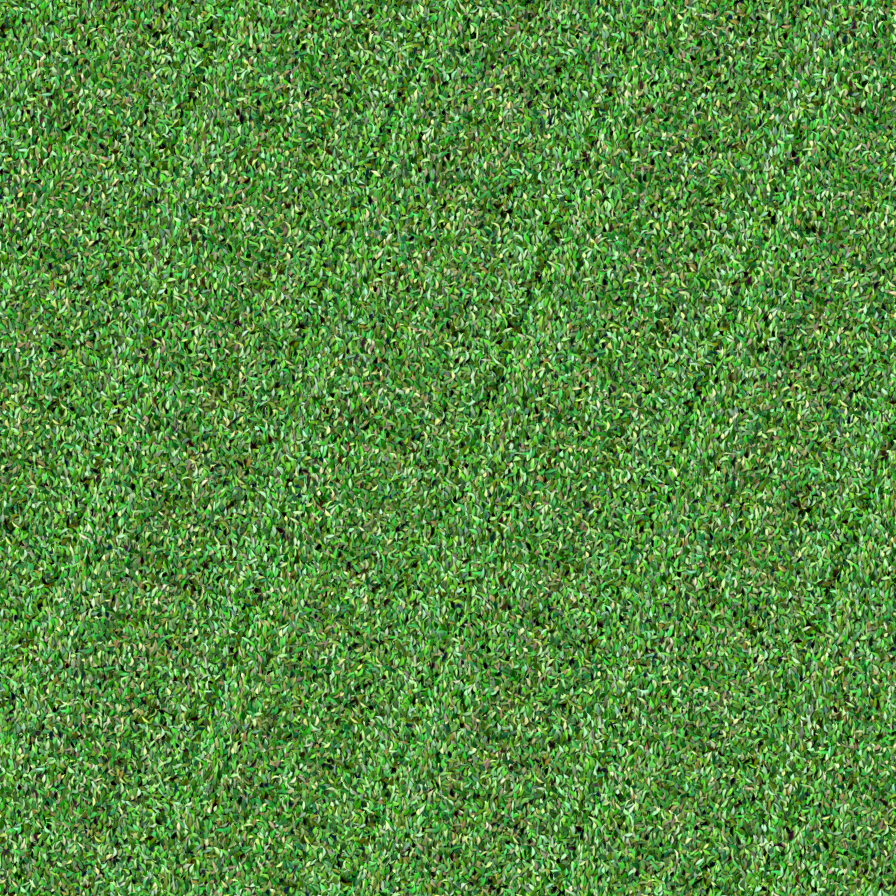
This texture is drawn by a three.js fragment shader. Its source:

```glsl
varying vec2 vUv;

const vec3 LEAF = vec3(0.33, 0.58, 0.22);
const vec3 BRIGHT = vec3(0.39, 0.74, 0.29);
const vec3 SHADE = vec3(0.23, 0.42, 0.14);
const vec3 PALE = vec3(0.64, 0.82, 0.52);
const vec3 DRY = vec3(0.49, 0.59, 0.36);
const vec3 GAP = vec3(0.13, 0.20, 0.09);
const vec3 MEAN = vec3(0.38, 0.59, 0.27);

const int LAYERS = 6;
const float CELLS = 150.0;     // blade cells across the canvas
const float SOFTNESS = 0.0013; // edge blur in canvas units
const float CONTRAST = 1.32;
const float SHADOW = 0.4;

float hash(vec2 p) {
  return fract(sin(dot(p, vec2(127.1, 311.7))) * 43758.5453);
}

vec3 hash3(vec2 p) {
  return vec3(hash(p), hash(p + 17.3), hash(p + 41.9));
}

vec2 rotate(vec2 p, float angle) {
  float c = cos(angle);
  float s = sin(angle);
  return vec2(c * p.x - s * p.y, s * p.x + c * p.y);
}

// Picks a grass tone by its share of the area
vec3 grassTone(float pick) {
  vec3 tone = mix(LEAF, BRIGHT, step(0.27, pick));
  tone = mix(tone, SHADE, step(0.48, pick));
  tone = mix(tone, PALE, step(0.60, pick));
  tone = mix(tone, DRY, step(0.80, pick));
  return mix(tone, GAP, step(0.92, pick));
}

// Tone with a slight hue and brightness shift, and raised contrast
vec3 bladeColor(vec2 seed, float contrast) {
  vec3 shift = (hash3(seed + 5.7) - 0.5) * vec3(0.22, 0.12, 0.22);
  float light = (hash(seed + 9.1) - 0.5) * 0.16;
  vec3 tone = grassTone(hash(seed + 2.3)) + shift + light;
  return MEAN + (tone - MEAN) * contrast;
}

// Coverage of a bent blade centred on the origin, narrowing to one tip
float bladeMask(vec2 p, float halfLength, float halfWidth, float bend, float soft) {
  p.x += bend * p.y * p.y;
  float along = p.y / halfLength;
  float taper = (1.0 - along * along) * (1.0 - 0.3 * along);
  float d = abs(p.x) - halfWidth * taper;
  float ends = abs(p.y) - halfLength;
  return 1.0 - smoothstep(-soft, soft, max(d, ends));
}

// Paints one layer of scattered blades and their shadows over the colour below
vec3 paintBlades(vec3 below, vec2 uv, float layer) {
  vec2 grid = uv * CELLS + vec2(0.37, 0.61) * layer;
  vec2 cell = floor(grid);
  float soft = SOFTNESS * CELLS;
  vec3 color = below;
  for (int y = -1; y <= 1; y++) {
    for (int x = -1; x <= 1; x++) {
      vec2 id = cell + vec2(float(x), float(y));
      vec2 seed = id + layer * vec2(37.2, 53.8);
      vec3 place = hash3(seed);
      vec3 form = hash3(seed + 71.5);
      // Mostly upright, with a few lying across
      float lean = 2.0 * place.z - 1.0;
      float angle = lean * (0.5 + 1.1 * lean * lean);
      vec2 p = rotate(grid - id - place.xy, angle);
      float halfLength = mix(0.4, 0.95, form.x);
      float halfWidth = mix(0.14, 0.32, form.y);
      float bend = (form.z - 0.5) * 1.1;
      float shade = bladeMask(p - vec2(0.24, -0.1), halfLength * 0.9, halfWidth, bend, soft);
      float blade = bladeMask(p, halfLength, halfWidth, bend, soft);
      // Tips catch more light than roots
      float light = 1.0 + 0.15 * p.y / halfLength;
      color *= 1.0 - SHADOW * shade;
      color = mix(color, bladeColor(seed, CONTRAST) * light, blade);
    }
  }
  return color;
}

void main() {
  vec3 color = SHADE;
  for (int i = 0; i < LAYERS; i++) {
    color = paintBlades(color, vUv, float(i));
  }
  // Lift the whole lawn to make up for the shadows
  color *= 1.07;
  gl_FragColor = vec4(clamp(color, 0.0, 1.0), 1.0);
}
```
